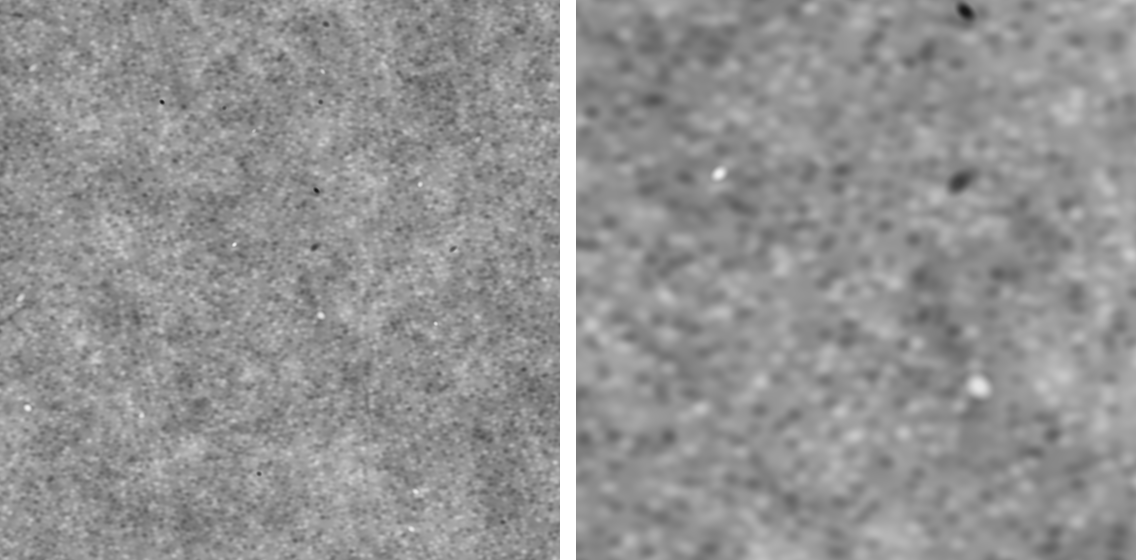
Left: the whole. Right: its middle third, enlarged.
A three.js fragment shader for this texture:

```glsl
// Weathered grey stone: mottled patches, fine grain, pale and dark specks, faint veins.
#define BASE_GREY 0.57
#define PATCH_AMOUNT 0.056
#define MOTTLE_AMOUNT 0.060
#define CLUMP_AMOUNT 0.070
#define GRAIN_AMOUNT 0.112
#define GRAIN_CELLS vec2(108.0, 132.0)
#define SPECK_RADIUS 0.0065
#define PALE_SHARE 0.20
#define DARK_SHARE 0.12
#define VEIN_AMOUNT 0.075

varying vec2 vUv;

// Three random values from a cell and a seed
vec3 hash3(vec2 cell, float seed) {
  vec3 p = fract(vec3(cell.xyx + seed * 17.3) * vec3(0.1031, 0.1030, 0.0973));
  p += dot(p, p.yxz + 33.33);
  return fract((p.xxy + p.yzz) * p.zyx);
}

// Cellular noise: soft round splats of random sign, centred on zero
float splatNoise(vec2 p, float seed) {
  vec2 cell = floor(p);
  float sum = 0.0;
  for (int y = -1; y <= 1; y++) {
    for (int x = -1; x <= 1; x++) {
      vec2 id = cell + vec2(float(x), float(y));
      vec3 rnd = hash3(id, seed);
      vec2 away = p - id - rnd.xy;
      float falloff = max(0.0, 1.0 - dot(away, away));
      sum += (rnd.z * 2.0 - 1.0) * falloff * falloff * falloff;
    }
  }
  return sum;
}

// Sparse small spots with uneven size and strength
float specks(vec2 uv, float cells, float share, float seed) {
  vec2 p = uv * cells;
  vec2 id = floor(p);
  vec3 place = hash3(id, seed);
  vec3 look = hash3(id, seed + 1.0);
  vec2 away = (p - id - mix(vec2(0.2), vec2(0.8), place.xy)) / cells;
  away.x += away.y * (look.x - 0.5);
  float radius = SPECK_RADIUS * mix(0.6, 1.25, look.y);
  float spot = 1.0 - smoothstep(0.15 * radius, 1.3 * radius, length(away));
  return spot * step(place.z, share) * mix(0.4, 1.0, look.z);
}

// Faint tapering lines, some dark and some light
float veins(vec2 uv, float cells, float seed) {
  vec2 p = uv * cells;
  vec2 cell = floor(p);
  float sum = 0.0;
  for (int y = -1; y <= 1; y++) {
    for (int x = -1; x <= 1; x++) {
      vec2 id = cell + vec2(float(x), float(y));
      vec3 place = hash3(id, seed);
      vec3 look = hash3(id, seed + 1.0);
      vec2 away = p - id - place.xy;
      float angle = look.x * 3.1416;
      vec2 along = vec2(cos(angle), sin(angle));
      float reach = dot(away, along);
      float side = dot(away, vec2(-along.y, along.x));
      float halfLength = mix(0.2, 0.75, look.y);
      float taper = 1.0 - smoothstep(0.4 * halfLength, halfLength, abs(reach));
      float width = mix(0.018, 0.04, look.z);
      float line = exp(-side * side / (width * width)) * taper;
      sum += line * step(place.z, 0.5) * (place.z < 0.27 ? -1.0 : 0.8);
    }
  }
  return sum;
}

void main() {
  // Ragged outlines for the larger features
  vec2 wobble = vec2(splatNoise(vUv * 34.0, 1.0), splatNoise(vUv * 34.0, 2.0));
  vec2 ragged = vUv + 0.014 * wobble;

  // Layers from broad patches to fine grain
  float grey = BASE_GREY;
  grey += PATCH_AMOUNT * splatNoise(ragged * 8.0, 3.0);
  grey += MOTTLE_AMOUNT * splatNoise(ragged * 21.0, 4.0);
  grey += CLUMP_AMOUNT * splatNoise(vUv * vec2(50.0, 58.0), 5.0);
  grey += GRAIN_AMOUNT * splatNoise(vUv * GRAIN_CELLS, 6.0);

  // Veins and specks
  grey += VEIN_AMOUNT * veins(vUv + 0.006 * wobble, 5.0, 7.0);
  vec2 chipped = vUv + 0.002 * wobble;
  grey = mix(grey, 0.97, specks(chipped, 10.0, PALE_SHARE, 9.0));
  grey = mix(grey, 0.08, specks(chipped, 8.0, DARK_SHARE, 11.0));

  gl_FragColor = vec4(vec3(clamp(grey, 0.0, 1.0)), 1.0);
}
```
